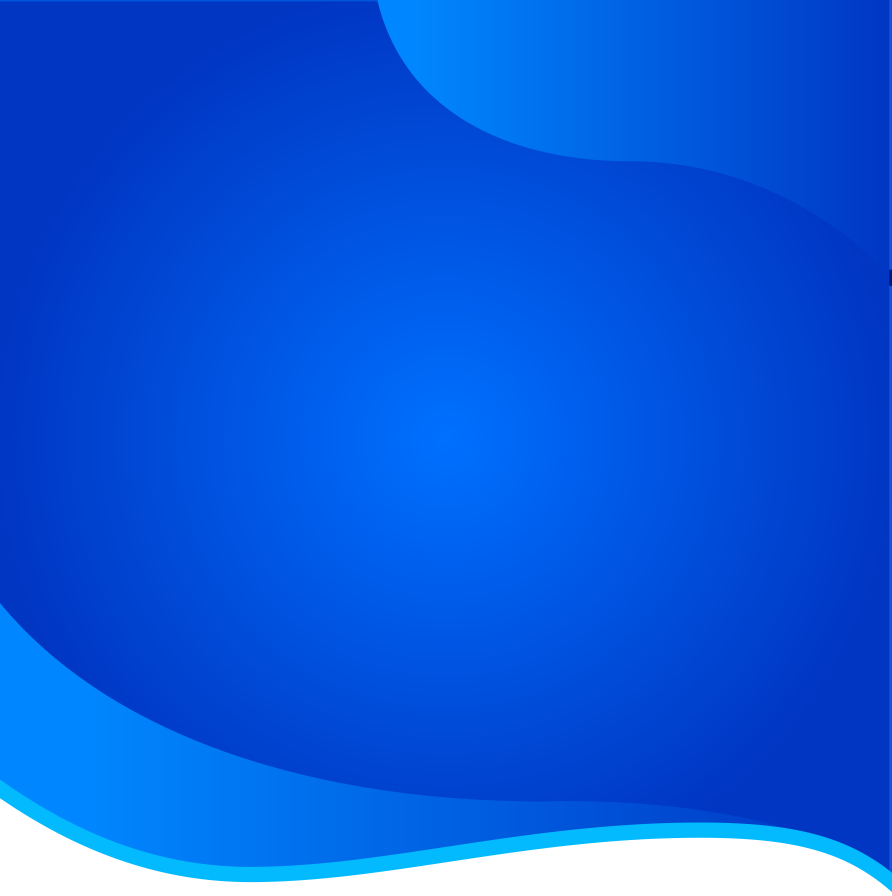
This background is drawn by a Shadertoy shader. Its source:

```glsl
#define DEEP_BLUE vec3(0.0, 0.212, 0.762)
#define GLOW_BLUE vec3(0.0, 0.44, 1.0)
#define SKY_BLUE vec3(0.0, 0.53, 1.0)
#define CYAN vec3(0.01, 0.73, 1.0)
#define NAVY vec3(0.0, 0.09, 0.48)
#define GLOW_CENTER vec2(0.5, 0.511)
#define GLOW_RADIUS 0.505
#define RIBBON_WIDTH 0.017
#define RIM_WIDTH 0.003

// Height and slope at x of a cubic Bezier whose x grows steadily
vec2 curveAt(float x, vec2 a, vec2 b, vec2 c, vec2 d) {
    float low = 0.0, high = 1.0;
    for (int i = 0; i < 18; i++) {
        float mid = 0.5 * (low + high), k = 1.0 - mid;
        float midX = k*k*k*a.x + 3.0*k*k*mid*b.x + 3.0*k*mid*mid*c.x + mid*mid*mid*d.x;
        if (midX < x) low = mid; else high = mid;
    }
    float t = 0.5 * (low + high), k = 1.0 - t;
    float height = k*k*k*a.y + 3.0*k*k*t*b.y + 3.0*k*t*t*c.y + t*t*t*d.y;
    vec2 tangent = k*k*(b - a) + 2.0*k*t*(c - b) + t*t*(d - c);
    return vec2(height, tangent.y / max(tangent.x, 1e-4));
}

// Approximate signed distance, positive above the curve
float above(vec2 p, vec2 curve) {
    return (p.y - curve.x) * inversesqrt(1.0 + curve.y * curve.y);
}

vec2 cornerCurve(float x) {
    vec2 joint = vec2(0.707, 0.82);
    if (x < joint.x)
        return curveAt(x, vec2(0.423, 1.0), vec2(0.4516, 0.88), vec2(0.563, 0.82), joint);
    return curveAt(x, joint, vec2(0.825, 0.82), vec2(0.929, 0.766), vec2(1.0, 0.69));
}

vec2 waveCurve(float x) {
    vec2 joint = vec2(0.609, 0.1055);
    if (x < joint.x)
        return curveAt(x, vec2(0.0, 0.327), vec2(0.124, 0.177), vec2(0.353, 0.1055), joint);
    return curveAt(x, joint, vec2(0.746, 0.109), vec2(0.89, 0.0885), vec2(1.0, 0.03));
}

vec2 ribbonCurve(float x) {
    vec2 trough = vec2(0.281, 0.0325), crest = vec2(0.785, 0.082);
    if (x < trough.x)
        return curveAt(x, vec2(0.0, 0.13), vec2(0.0916, 0.065), vec2(0.183, 0.0325), trough);
    if (x < crest.x)
        return curveAt(x, trough, vec2(0.432, 0.0325), vec2(0.589, 0.082), crest);
    return curveAt(x, crest, vec2(0.89, 0.082), vec2(0.949, 0.0664), vec2(1.0, 0.026));
}

float cover(float dist, float pixel) {
    return clamp(0.5 + dist / pixel, 0.0, 1.0);
}

void mainImage(out vec4 fragColor, in vec2 fragCoord) {
    vec2 p = fragCoord / iResolution.xy;
    float pixel = 1.0 / min(iResolution.x, iResolution.y);

    // Radial glow
    float glow = clamp(length(p - GLOW_CENTER) / GLOW_RADIUS, 0.0, 1.0);
    vec3 color = mix(GLOW_BLUE, DEEP_BLUE, glow);

    // Upper corner shape
    vec3 cornerColor = mix(SKY_BLUE, DEEP_BLUE, clamp((p.x - 0.46) / 0.54, 0.0, 1.0));
    color = mix(color, cornerColor, cover(above(p, cornerCurve(p.x)), pixel));

    // Lower wave
    vec3 waveColor = mix(SKY_BLUE, DEEP_BLUE, clamp((p.x - 0.09) / 0.87, 0.0, 1.0));
    color = mix(color, waveColor, cover(-above(p, waveCurve(p.x)), pixel));

    // Thin right rim with a small dark notch
    float rim = cover(p.x - 1.0 + RIM_WIDTH, pixel);
    float notch = cover(0.009 - abs(p.y - 0.69), pixel);
    color = mix(color, mix(color + 0.1, NAVY, notch), rim);

    // Cyan ribbon over white
    float ribbon = above(p, ribbonCurve(p.x));
    color = mix(color, CYAN, cover(-ribbon, pixel));
    color = mix(color, vec3(1.0), cover(-ribbon - RIBBON_WIDTH, pixel));

    fragColor = vec4(clamp(color, 0.0, 1.0), 1.0);
}
```
